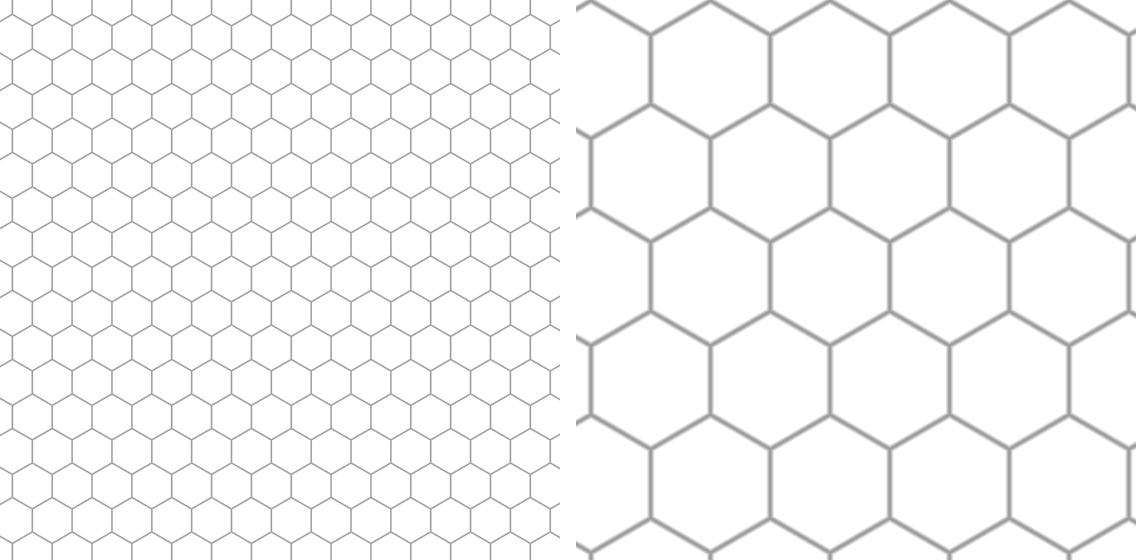
Left, the full canvas; right, a detail of the centre.
Reproduce this pattern procedurally as a three.js fragment shader.

```glsl
// Regular honeycomb of thin grey outlines on white, with upright side walls.
varying vec2 vUv;

const float CELL_WIDTH = 0.07115;              // distance between opposite walls
const vec2 CELL_ORIGIN = vec2(0.0932, 0.9333); // centre of one cell
const float LINE_WIDTH = 0.0028;
const float EDGE_SOFTNESS = 0.002;
const vec3 LINE_COLOR = vec3(0.615);
const vec3 PAPER_COLOR = vec3(1.0);

// Offset from the nearest cell centre, for cells one unit wide.
vec2 hexOffset(vec2 p) {
  vec2 period = vec2(1.0, sqrt(3.0));
  vec2 evenRow = mod(p + 0.5 * period, period) - 0.5 * period;
  vec2 oddRow = mod(p, period) - 0.5 * period;
  return dot(evenRow, evenRow) < dot(oddRow, oddRow) ? evenRow : oddRow;
}

// Distance from a point inside a unit-wide cell to its nearest wall.
float wallDistance(vec2 offset) {
  vec2 q = abs(offset);
  return 0.5 - max(q.x, dot(q, vec2(0.5, 0.5 * sqrt(3.0))));
}

void main() {
  vec2 offset = hexOffset((vUv - CELL_ORIGIN) / CELL_WIDTH);
  float distanceToLine = wallDistance(offset) * CELL_WIDTH;

  // Linear coverage ramp across the edge of the stroke.
  float line = clamp(0.5 + (0.5 * LINE_WIDTH - distanceToLine) / EDGE_SOFTNESS, 0.0, 1.0);
  gl_FragColor = vec4(mix(PAPER_COLOR, LINE_COLOR, line), 1.0);
}
```
